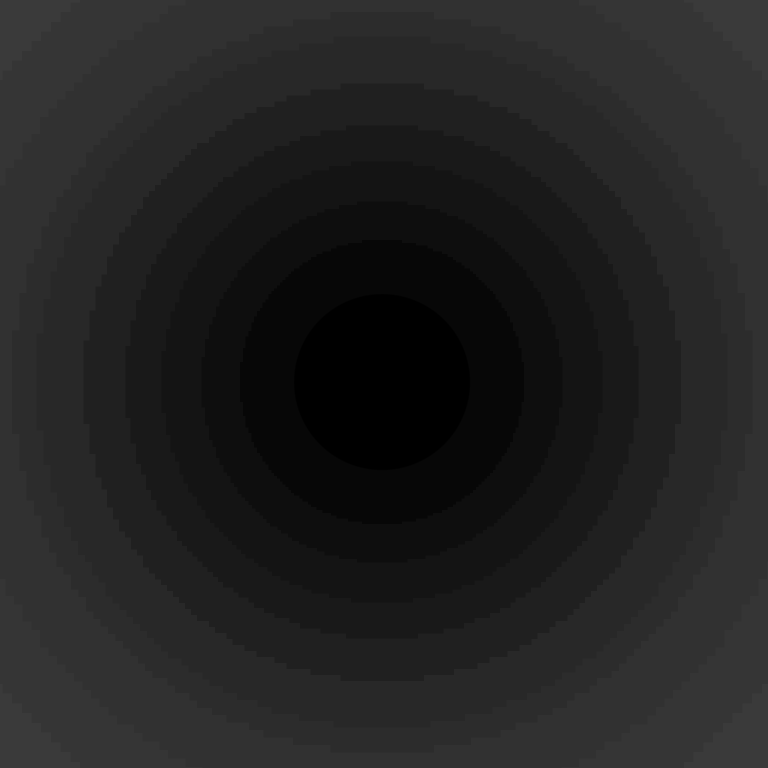
Write a WebGL 1 fragment shader that draws this background.

```glsl
precision highp float;
uniform vec2 u_resolution;

// Disc of stepped cells, fifty cells to the radius
float steppedDisc(vec2 p, float radius) {
  vec2 cell = floor(p / radius * 50.0) + 0.5;
  return step(length(cell), 50.0);
}

// Nested discs, from the pale corners to the dark core
float tunnelShade(vec2 p) {
  float shade = 0.229;
  shade = mix(shade, 0.208, steppedDisc(p, 0.634));
  shade = mix(shade, 0.192, steppedDisc(p, 0.557));
  shade = mix(shade, 0.172, steppedDisc(p, 0.482));
  shade = mix(shade, 0.155, steppedDisc(p, 0.450));
  shade = mix(shade, 0.125, steppedDisc(p, 0.389));
  shade = mix(shade, 0.098, steppedDisc(p, 0.334));
  shade = mix(shade, 0.078, steppedDisc(p, 0.287));
  shade = mix(shade, 0.053, steppedDisc(p, 0.235));
  shade = mix(shade, 0.029, steppedDisc(p, 0.185));
  return shade;
}

void main() {
  float pixel = 1.0 / min(u_resolution.x, u_resolution.y);
  vec2 p = (gl_FragCoord.xy - 0.5 * u_resolution) * pixel - vec2(-0.0025, 0.0025);

  // Four samples per pixel smooth the stepped edges
  float shade = 0.0;
  for (int i = 0; i < 4; i++) {
    float n = float(i);
    vec2 offset = vec2(mod(n, 2.0), floor(n / 2.0)) * 0.5 - 0.25;
    shade += 0.25 * tunnelShade(p + offset * pixel);
  }

  // Round black core
  shade *= smoothstep(-pixel, pixel, length(p) - 0.1146);
  gl_FragColor = vec4(vec3(shade), 1.0);
}
```
